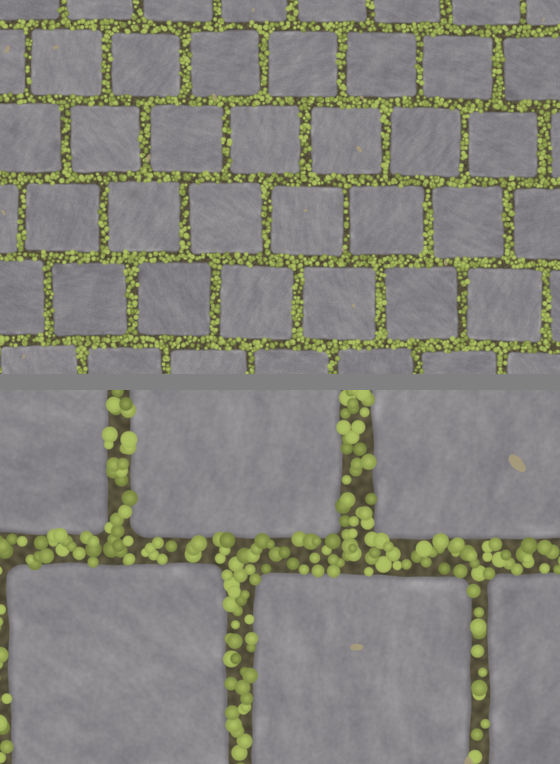
Top, the full canvas; bottom, a detail of the centre.
Reproduce this texture procedurally as a WebGL 1 fragment shader.

```glsl
precision highp float;
uniform vec2 u_resolution;

const vec3 STONE_DARK = vec3(0.47, 0.46, 0.48);
const vec3 STONE_LIGHT = vec3(0.60, 0.59, 0.60);
const vec3 SOIL = vec3(0.33, 0.31, 0.23);
const vec3 MOSS_DARK = vec3(0.43, 0.48, 0.23);
const vec3 MOSS_LIGHT = vec3(0.68, 0.75, 0.39);
const vec3 DRY_LEAF = vec3(0.66, 0.61, 0.47);

float hash(vec2 p) {
  vec3 q = fract(p.xyx * vec3(0.1031, 0.1030, 0.0973));
  q += dot(q, q.yzx + 33.33);
  return fract((q.x + q.y) * q.z);
}

vec2 hash2(vec2 p) {
  return vec2(hash(p + 17.3), hash(p + 61.7));
}

vec2 rotate(vec2 p, float angle) {
  float c = cos(angle), s = sin(angle);
  return vec2(c * p.x - s * p.y, s * p.x + c * p.y);
}

float cornerSlope(vec2 cell, vec2 offset) {
  float angle = 6.2832 * hash(cell);
  return dot(vec2(cos(angle), sin(angle)), offset);
}

float gradientNoise(vec2 p) {
  vec2 i = floor(p), f = fract(p);
  vec2 u = f * f * f * (f * (f * 6.0 - 15.0) + 10.0);
  vec2 e = vec2(1.0, 0.0);
  float low = mix(cornerSlope(i, f), cornerSlope(i + e, f - e), u.x);
  float high = mix(cornerSlope(i + e.yx, f - e.yx), cornerSlope(i + 1.0, f - 1.0), u.x);
  return mix(low, high, u.y);
}

float fbm(vec2 p) {
  float sum = 0.0, amplitude = 0.6;
  for (int i = 0; i < 4; i++) {
    sum += amplitude * gradientNoise(p);
    p = rotate(p, 0.6) * 2.1 + 5.2;
    amplitude *= 0.55;
  }
  return sum;
}

float roundedBox(vec2 p, vec2 halfSize, float radius) {
  vec2 q = abs(p) - halfSize + radius;
  return length(max(q, 0.0)) + min(max(q.x, q.y), 0.0) - radius;
}

// x: distance to the stone, yz: its column and row, w: unused tilt seed
vec4 paving(vec2 p) {
  // Rows grow taller and stones wider toward the bottom
  float t = p.y - 0.082 + 0.011 * p.x + 0.006 * gradientNoise(p * 3.0);
  float rowPosition = 1.0 + 4.379 * t + 0.426 * t * t;
  float row = floor(rowPosition);
  vec2 size = vec2(0.225 - 0.004 * row, 1.0 / (4.379 + 0.852 * t));
  float phase = 0.21 + 0.53 * (1.0 - mod(row, 2.0)) + 0.11 * sin(0.9 * (row - 1.0));
  float columnPosition = p.x / size.x - phase;
  vec2 id = vec2(floor(columnPosition), row) + 40.0;

  // Each stone is shifted, turned and cut a little differently
  vec2 local = (fract(vec2(columnPosition, rowPosition)) - 0.5) * size;
  local -= (hash2(id) - 0.5) * 0.008;
  float seed = hash(id + 9.1);
  local = rotate(local, (seed - 0.5) * 0.06);
  local += 0.003 * vec2(gradientNoise(p * 30.0), gradientNoise(p * 30.0 + 19.0));
  vec2 gap = vec2(0.009, 0.011) + 0.005 * hash2(id + 5.0);
  return vec4(roundedBox(local, size * 0.5 - gap, 0.014), id, seed);
}

vec3 stoneColor(vec2 p, float edge, vec2 id, float seed) {
  vec2 grain = rotate(p, seed * 6.2832) * vec2(18.0, 30.0) + id * 7.0;
  float mottling = fbm(p * 13.0 + id * 3.0);
  float relief = fbm(grain) - fbm(grain + vec2(0.15, -0.15));
  float speckle = gradientNoise(p * 210.0) + 0.6 * gradientNoise(p * 390.0);
  float tone = 0.28 + 0.38 * hash(id + 2.7) + 0.55 * mottling;
  tone += 0.75 * relief + 0.20 * speckle;
  // Pale worn rim, broken up by noise
  float rim = smoothstep(-0.016, -0.006, edge) * smoothstep(0.0, -0.004, edge);
  tone += 0.45 * rim * smoothstep(-0.1, 0.5, gradientNoise(p * 38.0));
  vec3 color = mix(STONE_DARK, STONE_LIGHT, clamp(tone, -0.6, 1.5));
  float stain = smoothstep(0.40, 0.60, gradientNoise(p * 9.0 + 31.0));
  color *= 1.0 - 0.15 * stain;
  return color * (1.0 - 0.16 * smoothstep(-0.006, 0.0, edge));
}

// Small round leaves, kept only where their centre lies in a joint
vec3 addMoss(vec3 color, vec2 p, float spacing, float pixel) {
  vec2 base = floor(p / spacing);
  for (int y = -1; y <= 1; y++) {
    for (int x = -1; x <= 1; x++) {
      vec2 cell = base + vec2(float(x), float(y)) + 300.0;
      vec2 center = (cell - 300.0 + hash2(cell)) * spacing;
      float joint = paving(center).x;
      float growth = joint - 0.001 - 0.004 * gradientNoise(center * 14.0);
      float present = step(0.0, growth) * step(0.12, hash(cell + 3.3));
      float radius = spacing * mix(0.38, 0.72, hash(cell + 8.8));
      float d = length(p - center) - radius;
      float light = hash(cell + 12.4) * 0.8 + 0.3 - 0.45 * smoothstep(-radius, 0.0, d);
      vec3 leaf = mix(MOSS_DARK, MOSS_LIGHT, clamp(light + 0.2, 0.0, 1.0));
      color = mix(color, leaf, present * smoothstep(pixel, -pixel, d));
    }
  }
  return color;
}

// Sparse dry leaf scraps
vec3 addLitter(vec3 color, vec2 p, float spacing, float pixel) {
  vec2 cell = floor(p / spacing) + 70.0;
  vec2 offset = (fract(p / spacing) - 0.25 - 0.5 * hash2(cell)) * spacing;
  offset = rotate(offset, 6.2832 * hash(cell + 4.0)) * vec2(1.0, 1.8);
  float d = length(offset) - mix(0.004, 0.011, hash(cell + 6.0));
  d += 0.003 * gradientNoise(p * 120.0);
  float present = step(0.82, hash(cell + 1.5));
  return mix(color, DRY_LEAF, 0.85 * present * smoothstep(pixel, -pixel, d));
}

void main() {
  float pixel = 1.0 / u_resolution.y;
  vec2 p = (gl_FragCoord.xy - vec2(0.5 * u_resolution.x, 0.0)) * pixel;
  vec4 stone = paving(p);
  vec3 ground = SOIL * (1.0 + 0.35 * gradientNoise(p * 130.0));
  vec3 surface = stoneColor(p, stone.x, stone.yz, stone.w);
  vec3 color = mix(ground, surface, smoothstep(pixel, -pixel, stone.x));
  color = addMoss(color, p, 0.0105, pixel);
  color = addLitter(color, p, 0.13, pixel);
  gl_FragColor = vec4(color, 1.0);
}
```
